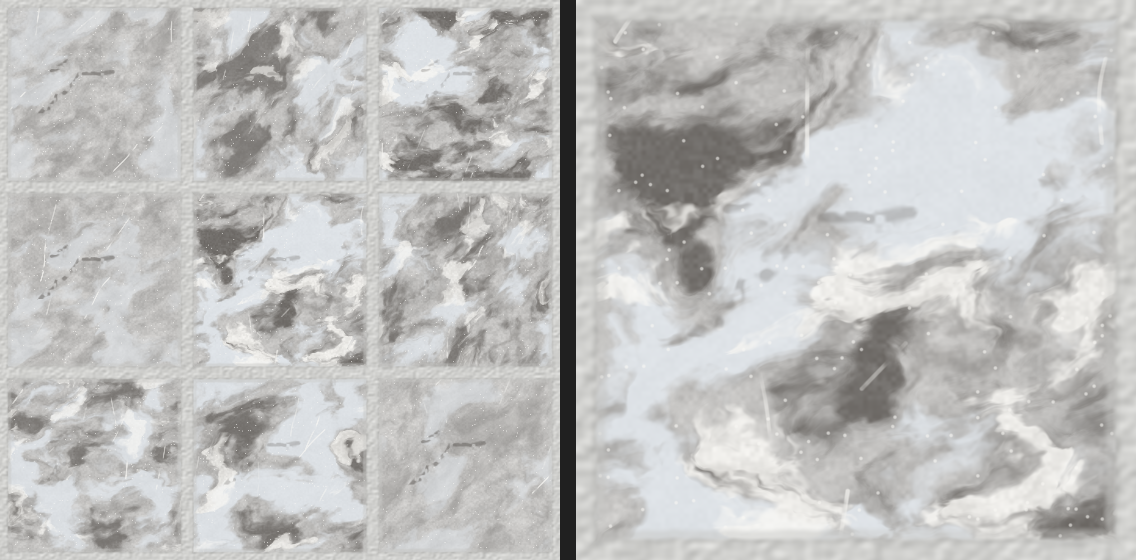
Left, the full canvas; right, a detail of the centre.
A three.js fragment shader for this texture:

```glsl
#define PITCH 0.3314
#define HALF_TILE 0.4656
#define EDGE_SOFT 0.006
#define WARP 1.7
#define GRAIN 210.0
#define SCRATCHES 7
#define GROUT vec3(0.815, 0.815, 0.805)
#define STONE vec3(0.735, 0.730, 0.722)
#define ICE vec3(0.885, 0.905, 0.925)
#define SMOKE vec3(0.400, 0.385, 0.370)
#define GLINT vec3(0.975, 0.970, 0.955)

varying vec2 vUv;

float hash(vec2 p) {
  return fract(sin(dot(p, vec2(127.1, 311.7))) * 43758.5);
}

float noise(vec2 p) {
  vec2 i = floor(p), f = fract(p);
  f = f * f * (3.0 - 2.0 * f);
  return mix(mix(hash(i), hash(i + vec2(1.0, 0.0)), f.x),
             mix(hash(i + vec2(0.0, 1.0)), hash(i + 1.0), f.x), f.y);
}

float fbm(vec2 p) {
  float sum = 0.0, amp = 0.5;
  for (int i = 0; i < 5; i++) {
    sum += amp * noise(p);
    p = mat2(1.6, 1.2, -1.2, 1.6) * p + 3.7;
    amp *= 0.5;
  }
  return sum;
}

float segment(vec2 p, vec2 a, vec2 b) {
  vec2 ab = b - a;
  return length(p - a - ab * clamp(dot(p - a, ab) / dot(ab, ab), 0.0, 1.0));
}

float stroke(float d, float width) {
  return 1.0 - smoothstep(width * 0.3, width, d);
}

// Embossed plaster between the tiles
vec3 groutColor(vec2 uv) {
  vec2 p = uv * GRAIN * vec2(0.8, 1.0);
  float relief = noise(p) - noise(p + vec2(0.45, -0.6));
  return GROUT + 0.10 * relief + 0.03 * (noise(p * 0.4) - 0.5);
}

// Fine pale scratches, mostly steep and broken along their length
float scratches(vec2 t, vec2 id) {
  float mask = 0.0;
  vec2 bent = t + 0.025 * (vec2(noise(t * 7.0 + id), noise(t * 7.0 + 40.0)) - 0.5);
  for (int i = 0; i < SCRATCHES; i++) {
    vec2 key = id * 5.3 + float(i) * vec2(1.7, 2.9);
    vec2 start = vec2(hash(key), hash(key + 11.0));
    float angle = mix(0.75, 1.85, hash(key + 23.0));
    float reach = mix(0.08, 0.30, hash(key + 31.0));
    float d = segment(bent, start, start + reach * vec2(cos(angle), sin(angle)));
    mask = max(mask, stroke(d, 0.006) * (0.3 + 0.7 * hash(key + 47.0)));
  }
  return mask * smoothstep(0.25, 0.65, noise(t * 32.0 + id * 9.0));
}

// Shared crumpled crease across the middle
float crease(vec2 t) {
  vec2 p = t + 0.035 * (vec2(noise(t * 24.0), noise(t * 24.0 + 60.0)) - 0.5);
  float d = segment(p, vec2(0.18, 0.38), vec2(0.40, 0.60));
  d = min(d, segment(p, vec2(0.40, 0.61), vec2(0.62, 0.625)));
  d = min(d, segment(p, vec2(0.26, 0.63), vec2(0.34, 0.68)));
  return stroke(d, 0.018) * smoothstep(0.25, 0.7, noise(t * 55.0));
}

// Round mineral flecks, one chance per grid cell
float flecks(vec2 t, vec2 id) {
  vec2 p = t * 62.0, cell = floor(p);
  vec2 key = cell + id * 71.0;
  vec2 center = 0.3 + 0.4 * vec2(hash(key), hash(key + 9.0));
  float present = step(0.955, hash(key + 19.0));
  return present * (1.0 - smoothstep(0.08, 0.32, length(fract(p) - center)));
}

vec3 marble(vec2 t, vec2 id) {
  // Three quiet tiles, six strongly clouded ones
  bool calm = (id.x < 0.5 && id.y > 0.5) || id.x - id.y > 1.5;
  float depth = calm ? 0.18 : 0.75 + 0.25 * hash(id + 3.0);

  // Warped clouds drawn out along a rising diagonal
  float lean = mix(0.2, 0.9, hash(id + 8.0));
  mat2 turn = mat2(cos(lean), -sin(lean), sin(lean), cos(lean));
  vec2 p = turn * t * vec2(3.2, 5.0) * mix(0.85, 1.2, hash(id + 5.0)) + id * 13.7;
  vec2 flow = vec2(fbm(p), fbm(p + 17.0));
  float cloud = fbm(p + WARP * flow);
  float detail = fbm(p * 4.0 + 3.0 * flow);
  float speck = noise(t * 110.0 + id * 31.0);

  float pale = smoothstep(0.49, 0.63, cloud);
  float dark = 1.0 - smoothstep(0.27, 0.45, cloud + 0.25 * (detail - 0.48));
  float vein = 1.0 - smoothstep(0.0, 0.07, abs(flow.x - 0.48));
  float shine = smoothstep(0.61, 0.70, fbm(p * 1.3 + 2.0 * flow + 50.0));

  vec3 color = STONE + (calm ? 0.02 : 0.0) + 0.22 * (detail - 0.48);
  color = mix(color, ICE, pale * mix(0.45, 0.9, depth));
  color = mix(color, SMOKE, 0.28 * vein * depth * (1.0 - pale) * (0.4 + detail));
  color = mix(color, SMOKE, dark * depth * (0.65 + 0.4 * speck));
  color = mix(color, GLINT, shine * depth * 0.8);
  color += 0.06 * (speck - 0.5) * (1.0 - 0.7 * pale);

  // Surface wear
  color = mix(color, SMOKE, crease(t) * (calm ? 0.55 : 0.3));
  color = mix(color, GLINT, scratches(t, id) * 0.75);
  return mix(color, GLINT, flecks(t, id) * 0.6);
}

void main() {
  vec2 grid = (vUv - 0.5) / PITCH + 1.5;
  vec2 id = floor(grid), local = fract(grid) - 0.5;
  vec2 tileUv = local / (2.0 * HALF_TILE) + 0.5;
  float edge = max(abs(local.x), abs(local.y)) - HALF_TILE;
  edge += 0.004 * (noise(grid * 40.0) - 0.5);

  // Worn rim and soft contact shade
  vec3 tile = marble(tileUv, id);
  float rim = smoothstep(-0.024, -0.010, edge);
  tile = mix(tile, GROUT - 0.04, rim * (0.25 + 0.35 * noise(grid * 9.0)));
  vec3 grout = groutColor(vUv) - 0.05 * (1.0 - smoothstep(0.0, 0.014, abs(edge)));
  vec3 color = mix(tile, grout, smoothstep(-EDGE_SOFT, EDGE_SOFT, edge));
  gl_FragColor = vec4(clamp(color, 0.0, 1.0), 1.0);
}
```
